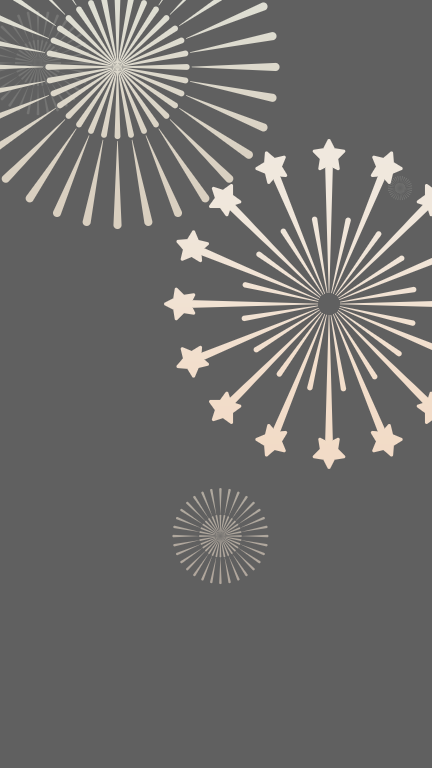
A WebGL 1 fragment shader for this background:

```glsl
precision highp float;
// Pale fireworks, ringed and star-tipped, on a flat charcoal night.

uniform vec2 u_resolution;

const float PI = 3.14159265;

// Colours
const vec3 NIGHT       = vec3(0.378);
const vec3 RING_TOP    = vec3(0.88, 0.89, 0.85);
const vec3 RING_BOTTOM = vec3(0.85, 0.81, 0.75);
const vec3 STAR_TOP    = vec3(0.94, 0.91, 0.87);
const vec3 STAR_BOTTOM = vec3(0.95, 0.86, 0.78);
const vec3 EMBER       = vec3(0.86, 0.80, 0.74);

// Fireworks: centre x, centre y, radius (in canvas heights), opacity
const vec4 BIG_RING    = vec4(0.1530, 0.9128, 0.2110, 1.00);
const vec4 SMALL_RING  = vec4(0.2870, 0.3020, 0.0625, 0.65);
const vec4 FAINT_RING  = vec4(0.0495, 0.9180, 0.0680, 0.16);
const vec4 TINY_RING   = vec4(0.5210, 0.7550, 0.0156, 0.25);
const vec4 STAR_BURST  = vec4(0.4284, 0.6042, 0.2135, 1.00);

// Shape, relative to a firework's radius
const float RING_RAYS   = 32.0;
const float STAR_RAYS   = 16.0;
const float SHORT_TURN  = PI / 16.0 - 0.028;
const float STAR_ORBIT  = 0.902;
const float STAR_TIP    = 0.094;
const float STAR_VALLEY = 0.048;
const float STAR_ROUND  = 0.010;

// Folds the plane into one of n equal sectors, centred on the +x axis
vec2 foldSector(vec2 p, float n, float turn) {
  float sector = 2.0 * PI / n;
  float angle = atan(p.y, p.x + 1e-6) - turn;
  angle = mod(angle + 0.5 * sector, sector) - 0.5 * sector;
  return length(p) * vec2(cos(angle), sin(angle));
}

// Coverage of a round-capped ray that widens from r0 to r1
float ray(vec2 q, float r0, float r1, float w0, float w1, float pixel) {
  float end = r1 - w1;
  float along = clamp(q.x, r0, end);
  float halfWidth = mix(w0, w1, (along - r0) / (end - r0)) / pixel;
  float off = length(q - vec2(along, 0.0)) / pixel;
  return clamp(min(off + 0.5, halfWidth) - max(off - 0.5, -halfWidth), 0.0, 1.0);
}

// Signed distance to a rounded five-pointed star with a tip on +x
float starDistance(vec2 p) {
  vec2 q = foldSector(p, 5.0, 0.0);
  q.y = abs(q.y);
  vec2 tip = vec2(STAR_TIP, 0.0);
  vec2 edge = STAR_VALLEY * vec2(cos(PI / 5.0), sin(PI / 5.0)) - tip;
  vec2 v = q - tip;
  float t = clamp(dot(v, edge) / dot(edge, edge), 0.0, 1.0);
  float side = sign(dot(v, vec2(edge.y, -edge.x)));
  return side * length(v - edge * t) - STAR_ROUND;
}

// Two concentric rings of rays
float ringFirework(vec2 p, float pixel) {
  vec2 q = foldSector(p, RING_RAYS, 0.0);
  float inner = ray(q, 0.0, 0.445, 0.0025, 0.018, pixel);
  float outer = ray(q, 0.46, 1.0, 0.002, 0.025, pixel);
  return max(inner, outer);
}

// Long rays ending in stars, with short rays between them
float starFirework(vec2 p, float pixel) {
  vec2 q = foldSector(p, STAR_RAYS, 0.0);
  float longRay = ray(q, 0.07, 0.88, 0.002, 0.024, pixel);
  float star = clamp(0.5 - starDistance(q - vec2(STAR_ORBIT, 0.0)) / pixel, 0.0, 1.0);
  vec2 s = foldSector(p, STAR_RAYS, SHORT_TURN);
  float shortRay = ray(s, 0.07, 0.54, 0.002, 0.0165, pixel);
  return max(max(longRay, star), shortRay);
}

// Position inside a firework, where its radius is 1
vec2 localPoint(vec2 p, vec4 firework) {
  return (p - firework.xy) / firework.z;
}

// Blends a ring firework with a vertical gradient over the colour below
vec3 addRing(vec3 base, vec2 p, vec4 firework, vec3 top, vec3 bottom) {
  vec2 q = localPoint(p, firework);
  float cover = ringFirework(q, 1.0 / (u_resolution.y * firework.z));
  vec3 tint = mix(bottom, top, smoothstep(-1.0, 1.0, q.y));
  return mix(base, tint, cover * firework.w);
}

void main() {
  vec2 p = gl_FragCoord.xy / u_resolution.y;
  vec3 color = NIGHT;

  // Ring fireworks, faintest first
  color = addRing(color, p, FAINT_RING, RING_TOP, RING_TOP);
  color = addRing(color, p, TINY_RING, RING_TOP, RING_TOP);
  color = addRing(color, p, SMALL_RING, RING_BOTTOM, EMBER);
  color = addRing(color, p, BIG_RING, RING_TOP, RING_BOTTOM);

  // Star firework
  vec2 q = localPoint(p, STAR_BURST);
  float cover = starFirework(q, 1.0 / (u_resolution.y * STAR_BURST.z));
  vec3 tint = mix(STAR_BOTTOM, STAR_TOP, smoothstep(-1.0, 1.0, q.y));
  color = mix(color, tint, cover * STAR_BURST.w);

  gl_FragColor = vec4(color, 1.0);
}
```
